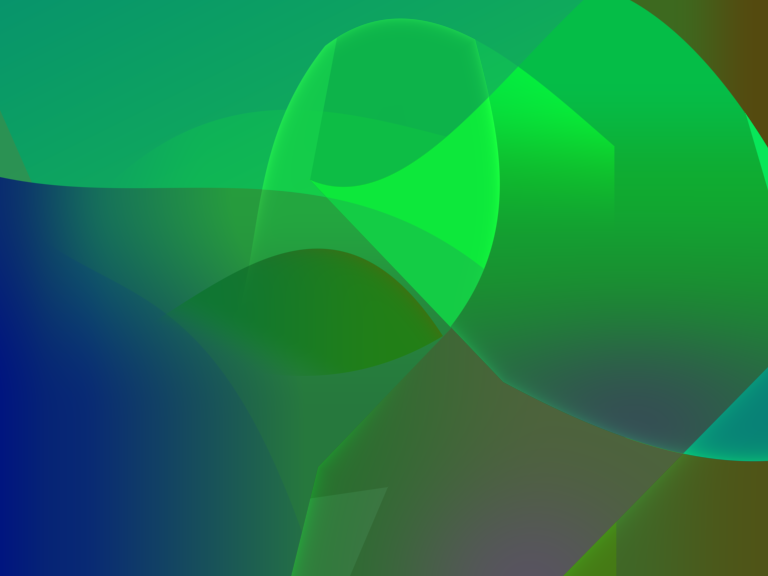
Reproduce this background procedurally as a Shadertoy shader.

```glsl
// Abstract backdrop of overlapping translucent green, blue and olive curved panes.

// Cubic through four evenly spaced heights; t runs from 0 to 3.
float cubic(float t, vec4 h) {
    float a = t - 1.0, b = t - 2.0, c = t - 3.0;
    return dot(h, vec4(-a * b * c / 6.0, t * b * c / 2.0, -t * a * c / 2.0, t * a * b / 6.0));
}

// Signed distance to a cubic graph over [x0, x1], positive above it.
float curveSide(vec2 p, float x0, float x1, vec4 h) {
    float scale = 3.0 / (x1 - x0);
    float t = (p.x - x0) * scale;
    float slope = (cubic(t + 0.01, h) - cubic(t - 0.01, h)) * 50.0 * scale;
    return (p.y - cubic(t, h)) / sqrt(1.0 + slope * slope);
}

// Signed distance to a line, positive on the left of a -> b.
float lineSide(vec2 p, vec2 a, vec2 b) {
    vec2 d = normalize(b - a), q = p - a;
    return d.x * q.y - d.y * q.x;
}

// Smooth coverage of a region whose inside is positive.
float cover(float d) {
    float edge = 2.5 / iResolution.y;
    return smoothstep(-edge, edge, d);
}

// Light that decays inward from the border of a region.
float rim(float d, float width) {
    return cover(d) * exp(-max(d, 0.0) / width);
}

// Soft round spot.
float spot(vec2 p, vec2 centre, vec2 size) {
    vec2 q = (p - centre) / size;
    return exp(-dot(q, q));
}

vec3 lowerLeftField(vec2 p, float lobe) {
    float s = clamp(0.63 * p.x + 0.24 * smoothstep(0.9, 2.0, p.y), 0.0, 1.0);
    vec3 c = mix(vec3(0.0, 0.08, 0.50), vec3(0.15, 0.47, 0.24), s);
    c.g += 0.14 * smoothstep(0.8, 2.0, p.y) * smoothstep(0.0, 0.6, p.x);
    return c + vec3(-0.01, -0.03, 0.03) * cover(-lobe) * smoothstep(0.2, 0.5, p.x);
}

vec3 rightField(vec2 p) {
    vec3 c = mix(vec3(0.15, 0.43, 0.25), vec3(0.10, 0.56, 0.19), smoothstep(0.9, 1.6, p.y));
    c = mix(c, vec3(0.06, 0.67, 0.19), smoothstep(1.4, 2.1, p.y));
    c = mix(c, vec3(0.02, 0.74, 0.28), smoothstep(2.0, 2.6, p.y));
    return mix(c, vec3(0.21, 0.30, 0.33), 0.95 * spot(p, vec2(3.3, 0.75), vec2(0.65, 0.45)));
}

vec3 lowerField(vec2 p) {
    vec3 c = mix(vec3(0.16, 0.43, 0.18), vec3(0.30, 0.39, 0.23), smoothstep(1.6, 2.9, p.x));
    return mix(c, vec3(0.35, 0.32, 0.39), 0.9 * spot(p, vec2(2.75, -0.05), vec2(0.6, 0.5)));
}

void mainImage(out vec4 fragColor, in vec2 fragCoord) {
    vec2 p = fragCoord / iResolution.xy * vec2(4.0, 3.0);

    // Boundaries
    float wave = curveSide(p, 0.0, 2.604, vec4(2.078, 2.021, 1.966, 1.531));
    float lobe = curveSide(p, 0.26, 1.51, vec4(1.724, 1.49, 1.146, 0.396));
    float hill = curveSide(p, 0.547, 2.292, vec4(2.021, 2.375, 2.417, 2.297));
    float loopTop = -curveSide(p, 1.667, 3.198, vec4(2.74, 2.896, 2.661, 2.24));
    float loopLeft = curveSide(p.yx, 1.646, 2.74, vec4(1.302, 1.365, 1.469, 1.677));
    float loopRight = -curveSide(p.yx, 1.25, 2.792, vec4(2.307, 2.573, 2.586, 2.474));
    float bowl = curveSide(p, 1.615, 2.995, vec4(2.0625, 2.109, 2.484, 2.958));
    float paneLeft = lineSide(p, vec2(1.755, 2.802), vec2(1.615, 2.0625));
    float diagonal = lineSide(p, vec2(1.615, 2.0625), vec2(2.62, 1.01));
    float keel = curveSide(p, 2.62, 4.0, vec4(1.01, 0.789, 0.641, 0.599));
    float leafTop = -curveSide(p, 0.833, 2.307, vec4(1.344, 1.628, 1.682, 1.25));
    float leafBase = curveSide(p, 0.833, 2.307, vec4(1.203, 1.0625, 1.0625, 1.25));
    float leafStem = lineSide(p, vec2(0.833, 1.344), vec2(1.417, 1.057));
    float corner = curveSide(p, 3.281, 4.0, vec4(3.0, 2.828, 2.573, 2.229));
    corner = min(corner, p.x - 3.2);
    float slant = lineSide(p, vec2(4.0, 1.0885), vec2(2.932, 0.0));
    float flank = lineSide(p, vec2(0.172, 2.036), vec2(0.0, 2.427));

    // Regions
    float hull = min(diagonal, keel);
    float right = min(min(hull, -bowl), p.x - 1.6);
    float loop = min(min(loopLeft, loopTop), loopRight);
    float pane = min(min(loop, bowl), paneLeft);
    float ribbon = min(min(loopTop, -loopRight), 3.2 - p.x);
    float lower = min(min(lineSide(p, vec2(2.266, 1.203), vec2(1.656, 0.568)),
                          lineSide(p, vec2(1.656, 0.568), vec2(1.516, 0.0))), -hull);

    // Blue field and teal sky
    vec3 col = lowerLeftField(p, lobe);
    float skyMix = clamp(p.x * 0.2 + (3.0 - p.y) * 0.4, 0.0, 1.0);
    vec3 sky = mix(vec3(0.03, 0.58, 0.42), vec3(0.08, 0.72, 0.32), skyMix);
    float hillGlow = cover(-hill) * smoothstep(0.5, 1.1, p.x);
    sky += vec3(0.0, 0.05, -0.03) * hillGlow;
    sky = mix(sky, vec3(0.20, 0.56, 0.31), 0.8 * cover(flank));
    col = mix(col, sky, cover(wave));

    // Loop, its darker pane, and the leaf
    float loopFade = mix(0.2 * smoothstep(1.4, 1.9, p.y), 0.8, cover(wave));
    col = mix(col, vec3(0.08, 0.82, 0.28), cover(loop) * loopFade);
    col = mix(col, vec3(0.05, 0.70, 0.29) + vec3(0.0, 0.04, -0.02) * hillGlow, cover(pane));
    vec3 leafColor = mix(vec3(0.06, 0.46, 0.20), vec3(0.13, 0.50, 0.09), smoothstep(1.0, 2.1, p.x));
    leafColor += vec3(0.10, -0.05, -0.02) * rim(leafTop, 0.05) * smoothstep(1.1, 2.0, p.x);
    col = mix(col, leafColor, cover(min(leafTop, leafBase)) * smoothstep(-0.05, 0.22, leafStem));

    // Right field with its ribbon and the bright heart of the loop
    vec3 hullColor = rightField(p) + vec3(0.0, 0.12, 0.05) * rim(hull, 0.035);
    col = mix(col, hullColor, cover(right));
    float ribbonFade = smoothstep(1.75, 2.45, p.y) * exp(-max(loopTop, 0.0));
    col += vec3(0.0, 0.19, -0.04) * cover(min(ribbon, right)) * ribbonFade;
    col += vec3(0.0, 0.06, -0.02) * cover(min(ribbon, bowl));
    vec3 heart = mix(vec3(0.08, 0.80, 0.27), vec3(0.05, 0.91, 0.23), cover(wave));
    col = mix(col, heart, cover(min(right, loopRight)));

    // Lower field with a pale wedge
    vec3 ground = lowerField(p) + vec3(-0.04, 0.14, 0.0) * rim(lower, 0.05) * smoothstep(2.3, 1.6, p.x);
    float wedge = min(-lineSide(p, vec2(1.5625, 0.396), vec2(2.02, 0.463)),
                      -lineSide(p, vec2(2.02, 0.463), vec2(1.823, 0.0)));
    col = mix(col, ground + vec3(0.03, 0.05, 0.05) * cover(wedge), cover(lower));

    // Lower right corner: olive below the keel, teal above it
    vec3 olive = mix(vec3(0.25, 0.40, 0.15), vec3(0.31, 0.33, 0.09), smoothstep(3.2, 4.0, p.x));
    olive = mix(olive, vec3(0.27, 0.47, 0.08), cover(3.21 - p.x));
    vec3 teal = vec3(0.03, 0.50, 0.46) + vec3(0.0, 0.2, 0.0) * rim(keel, 0.05);
    vec3 wing = mix(olive, teal, cover(keel)) + vec3(0.0, 0.09, 0.02) * rim(slant, 0.06);
    col = mix(col, wing, cover(slant));

    // Upper right corner and its bright sliver
    vec3 brown = mix(vec3(0.24, 0.41, 0.12), vec3(0.33, 0.29, 0.06), smoothstep(3.5, 3.95, p.x));
    col = mix(col, brown, cover(corner));
    float sliver = min(lineSide(p, vec2(3.93, 2.25), vec2(4.0, 2.01)), -corner);
    col = mix(col, vec3(0.03, 0.90, 0.35), cover(sliver));

    // Luminous loop border
    col += vec3(0.05, 0.10, 0.02) * rim(loop, 0.03) * smoothstep(1.3, 2.2, p.y);
    fragColor = vec4(clamp(col, 0.0, 1.0), 1.0);
}
```
